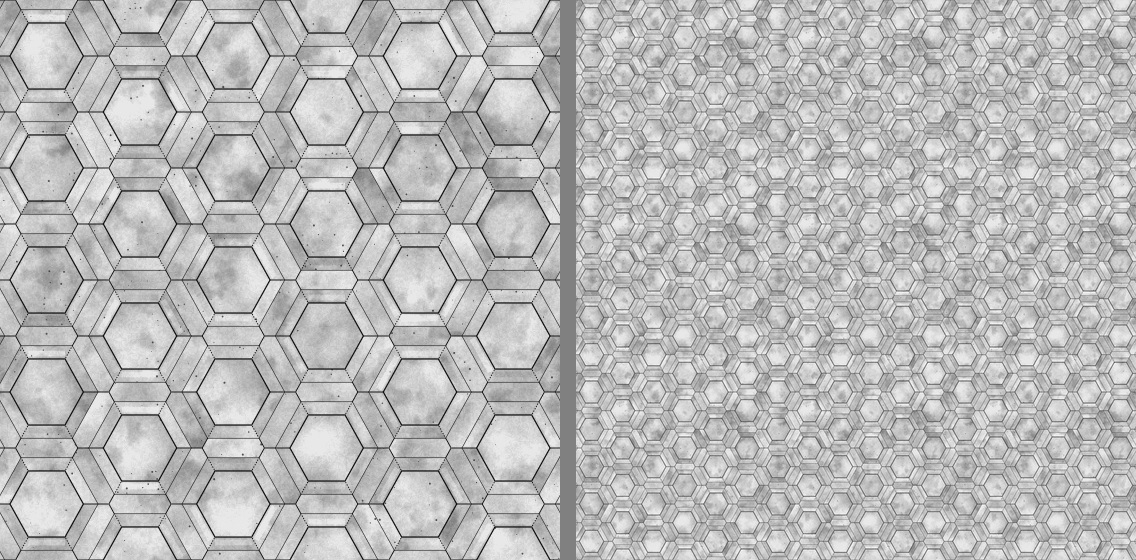
Left, the tile; right, the same tile 3 across and 3 down.
Write a WebGL 2 fragment shader that draws this pattern.

```glsl
#version 300 es
precision highp float;
// Worn concrete paving: hexagon slabs framed by trapezoid strips and shared six-sided bars.

uniform vec2 u_resolution;
out vec4 outColor;

const vec2 REPEATS = vec2(3.0, 5.0);        // lattice periods across and down
const vec2 LATTICE = vec2(0.8660254, 0.5);  // half a period, in units of the row pitch
const float SLAB_APOTHEM = 0.295;           // central hexagon
const float FRAME_APOTHEM = 0.413;          // outer rim of the trapezoid frame
const float SLAB_LINE = 0.0056;             // half widths of the joints
const float FRAME_LINE = 0.0030;
const float MITRE_LINE = 0.0042;
const float DASHES = 42.0;                  // broken mitre joints, dashes per pitch
const float SLAB_TONE = 0.835;
const float BAR_TONE = 0.795;
const float FRAME_TONE = 0.765;
const float TONE_SPREAD = 0.07;
const float CLOUD_DEPTH = 0.40;
const float STAIN_DEPTH = 0.13;
const float GRAIN_DEPTH = 0.075;
const float PIT_CELLS = 21.0;
const float PIT_CHANCE = 0.10;
const vec3 JOINT_COLOR = vec3(0.06);
const vec3 FINE_JOINT_COLOR = vec3(0.16);
const vec3 PIT_COLOR = vec3(0.22);
const float THIRD_PI = 1.04719755;

float hash(vec2 p) {
    vec3 q = fract(p.xyx * 0.1031);
    q += dot(q, q.yzx + 33.33);
    return fract((q.x + q.y) * q.z);
}

float noise(vec2 p) {
    vec2 i = floor(p), f = fract(p);
    f = f * f * (3.0 - 2.0 * f);
    return mix(mix(hash(i), hash(i + vec2(1, 0)), f.x),
               mix(hash(i + vec2(0, 1)), hash(i + vec2(1, 1)), f.x), f.y);
}

float fbm(vec2 p) {
    float sum = 0.0, amplitude = 0.5;
    for (int i = 0; i < 5; i++) {
        sum += amplitude * noise(p);
        p = mat2(1.6, 1.2, -1.2, 1.6) * p + 7.3;
        amplitude *= 0.5;
    }
    return sum / 0.96875;
}

// Box-filtered coverage of a line, correct even below one pixel.
float stroke(float dist, float halfWidth, float pixel) {
    return clamp((dist + halfWidth) / pixel + 0.5, 0.0, 1.0)
         - clamp((dist - halfWidth) / pixel + 0.5, 0.0, 1.0);
}

// Small round holes, gathered where the noise is high.
float pits(vec2 p, float pixel) {
    vec2 cell = floor(p * PIT_CELLS);
    vec2 jitter = vec2(hash(cell + 3.1), hash(cell + 8.7)) * 0.5 + 0.25;
    float size = hash(cell + 15.3);
    float radius = mix(0.05, 0.2, size * size) / PIT_CELLS;
    float dist = length(p - (cell + jitter) / PIT_CELLS);
    float chance = PIT_CHANCE * smoothstep(0.25, 0.8, noise(cell * 0.13));
    return step(hash(cell + 21.9), chance) * clamp((radius - dist) / pixel + 0.5, 0.0, 1.0);
}

// Grey level of bare concrete.
float concrete(vec2 p) {
    float stain = smoothstep(0.53, 0.76, fbm(p * 5.0 + 31.0));
    float scratch = smoothstep(0.8, 0.98, noise(mat2(4.0, 45.0, 3.0, -60.0) * p));
    float grain = noise(p * 95.0) - 0.5 + 0.6 * (noise(p * 43.0) - 0.5);
    return CLOUD_DEPTH * (fbm(p * 3.2) - 0.5) - STAIN_DEPTH * stain
         + 0.03 * scratch + GRAIN_DEPTH * grain;
}

void main() {
    float pixel = REPEATS.y / u_resolution.y;
    vec2 grid = gl_FragCoord.xy / u_resolution * REPEATS * 2.0 - vec2(0.5, 0.0);

    // Nearest centre of two interleaved rectangular lattices.
    vec2 centerA = 2.0 * floor(grid * 0.5 + vec2(0.5, 0.0)) + vec2(0, 1);
    vec2 centerB = 2.0 * floor(grid * 0.5 + vec2(0.0, 0.5)) + vec2(1, 0);
    vec2 toA = (grid - centerA) * LATTICE, toB = (grid - centerB) * LATTICE;
    bool nearA = dot(toA, toA) < dot(toB, toB);
    vec2 center = nearA ? centerA : centerB;
    vec2 local = nearA ? toA : toB;

    // Sector of the hexagon, with coordinates across and along its side.
    float sector = floor(atan(local.y, local.x) / THIRD_PI);
    float angle = (sector + 0.5) * THIRD_PI;
    vec2 normal = vec2(cos(angle), sin(angle));
    float across = dot(local, normal);
    float along = abs(dot(local, vec2(-normal.y, normal.x)));
    float mitre = 0.5 * across - 0.8660254 * along;

    // Which piece: slab, frame strip or the bar shared by two cells.
    bool isSlab = across < SLAB_APOTHEM, isBar = across > FRAME_APOTHEM;
    vec2 id = 2.0 * center + (isBar ? normal / LATTICE : vec2(0));
    id = floor(mod(floor(id + 0.5) + 0.5, REPEATS * 4.0));
    float kind = isSlab ? 0.0 : isBar ? 1.0 : 2.0 + mod(sector, 6.0);
    vec2 seed = id + kind * vec2(37.0, 53.0);
    vec2 surface = local - (isBar ? 0.5 * normal : vec2(0))
                 + 40.0 * vec2(hash(seed + 0.5), hash(seed + 91.7));

    // Tone, worn rims and the inset panel of the frame strips.
    float tone = isSlab ? SLAB_TONE : isBar ? BAR_TONE : FRAME_TONE;
    tone += TONE_SPREAD * (hash(seed + 5.3) - 0.5) + concrete(surface);
    if (isSlab) tone -= 0.06 * smoothstep(0.17, SLAB_APOTHEM, across);
    float inset = max(abs(across - 0.343) - 0.026, along - 0.17);
    float panel = clamp(0.5 - inset / pixel, 0.0, 1.0);
    if (kind > 1.5) tone += panel * mix(-0.06, 0.12, hash(seed + 12.9));
    vec3 color = vec3(clamp(tone, 0.45, 0.91));
    color = mix(color, PIT_COLOR, 0.85 * pits(surface, pixel));

    // Joints: mitres are solid when level or beside bars, dashed elsewhere.
    bool level = abs(local.y) < 0.3 * abs(local.x);
    float dash = level || isBar ? 1.0 : 0.5 + 0.5 * cos(6.2831853 * DASHES * length(local));
    float mitreLine = isSlab ? 0.0 : dash * stroke(abs(mitre), MITRE_LINE, pixel);
    color = mix(color, FINE_JOINT_COLOR, stroke(abs(across - FRAME_APOTHEM), FRAME_LINE, pixel));
    color = mix(color, JOINT_COLOR, mitreLine);
    color = mix(color, JOINT_COLOR, stroke(abs(across - SLAB_APOTHEM), SLAB_LINE, pixel));
    outColor = vec4(color, 1.0);
}
```
